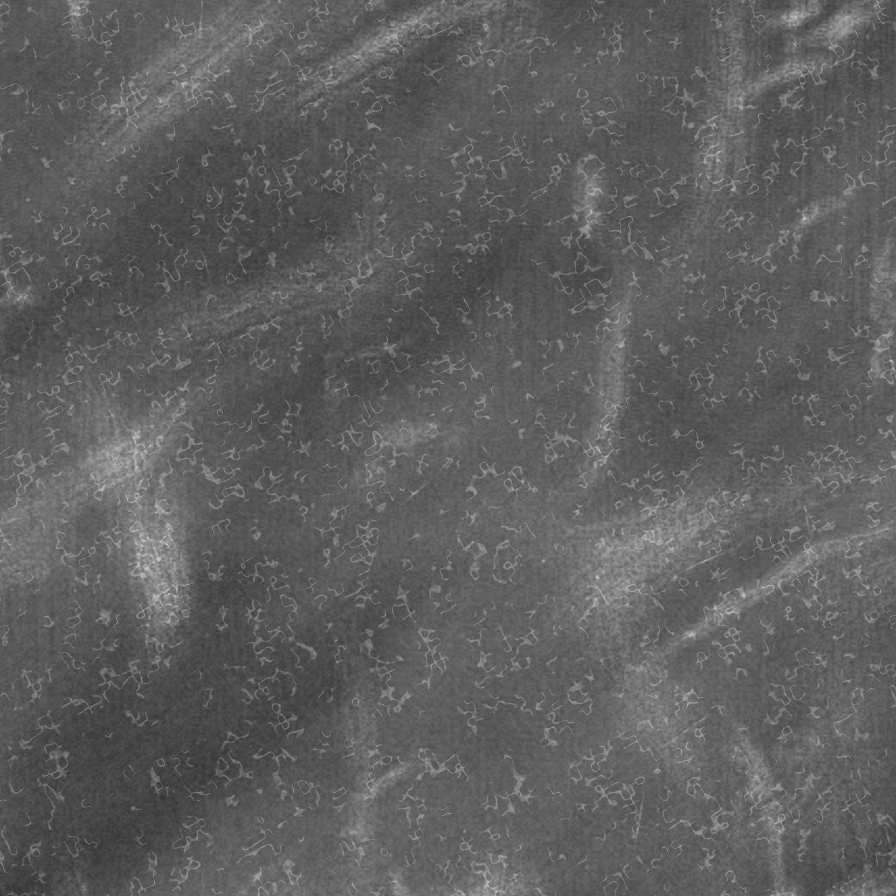
A WebGL 2 fragment shader for this texture:

```glsl
#version 300 es
precision highp float;

uniform vec2 u_resolution;
out vec4 outColor;

const float BOARD_GREY = 0.335;
const float CLOUD_AMOUNT = 0.24;
const float STREAK_AMOUNT = 0.07;
const float GRAIN_AMOUNT = 0.10;
const float SPECK_AMOUNT = 0.13;
const float SPECK_SCALE = 135.0;
const float SLANT = 0.58;
const float UPRIGHT = 1.66;
const int WIPE_COUNT = 36;
const int SMUDGE_COUNT = 16;
const int SCRATCH_COUNT = 14;

float hash(vec2 p) {
    return fract(sin(dot(p, vec2(127.1, 311.7))) * 43758.5453);
}

float noise(vec2 p) {
    vec2 cell = floor(p);
    vec2 f = fract(p);
    f = f * f * (3.0 - 2.0 * f);
    float low = mix(hash(cell), hash(cell + vec2(1, 0)), f.x);
    float high = mix(hash(cell + vec2(0, 1)), hash(cell + vec2(1, 1)), f.x);
    return mix(low, high, f.y);
}

vec2 rotate(vec2 p, float angle) {
    float c = cos(angle), s = sin(angle);
    return vec2(c * p.x + s * p.y, c * p.y - s * p.x);
}

float fbm(vec2 p) {
    float sum = 0.0, weight = 0.5;
    for (int i = 0; i < 5; i++) {
        sum += weight * noise(p);
        p = rotate(p, 0.4) * 2.03 + 17.3;
        weight *= 0.5;
    }
    return sum / 0.97;
}

// Position in the frame of a scattered stroke, wrapped at the canvas edges
vec2 strokeFrame(vec2 p, float id, float seed) {
    vec2 centre = vec2(hash(vec2(id, seed)), hash(vec2(id, seed + 1.0)));
    float spread = hash(vec2(id, seed + 2.0)) - 0.5;
    float upright = step(0.64, hash(vec2(id, seed + 3.0)));
    float bend = 2.4 * (hash(vec2(id, seed + 4.0)) - 0.5);
    float angle = mix(SLANT, UPRIGHT, upright) + 0.55 * spread;
    vec2 q = rotate(fract(p - centre + 0.5) - 0.5, angle);
    q.y -= bend * q.x * q.x;
    return q;
}

float softBox(vec2 q, vec2 size, float core) {
    vec2 edge = 1.0 - smoothstep(vec2(core), vec2(1.0), abs(q) / size);
    return edge.x * edge.y;
}

// Fine parallel lines left by the eraser
float bristles(vec2 q, float id) {
    float fine = noise(vec2(q.x * 7.0 + id * 9.1, q.y * 290.0));
    float broad = noise(vec2(q.x * 4.0 - id * 5.3, q.y * 85.0));
    return 0.6 * fine + 0.4 * broad;
}

// Curly flecks: contour lines of noise broken up by a second noise
float specks(vec2 p) {
    vec2 q = rotate(p, 0.5) * SPECK_SCALE;
    float soft = 0.5 * SPECK_SCALE / u_resolution.y;
    float contour = abs(noise(q) - 0.5);
    float line = 1.0 - smoothstep(0.03, 0.08 + soft * 0.5, contour);
    float density = 0.22 * (fbm(p * 6.0 + 31.0) - 0.5);
    float gate = noise(rotate(q, 0.9) * 0.5 + 40.0) + density;
    return line * smoothstep(0.54, 0.66, gate);
}

void main() {
    vec2 p = gl_FragCoord.xy / u_resolution.y;
    float pixel = 1.0 / u_resolution.y;
    vec2 warp = vec2(fbm(p * 9.0 + 3.0), fbm(p * 9.0 + 60.0)) - 0.5;
    float grain = 0.6 * noise(p * 430.0) + 0.4 * noise(rotate(p, 0.7) * 230.0);
    float dust = 0.55 + 0.9 * grain;

    // Slanted clouds of old chalk
    float clouds = fbm(rotate(p + 0.06 * warp, SLANT) * vec2(3.0, 7.5) + 8.0) - 0.5;
    float grey = BOARD_GREY + CLOUD_AMOUNT * clouds;

    // Faint upright streaks in patches
    float streakPatch = smoothstep(0.42, 0.68, fbm(p * vec2(4.0, 2.5) + 22.0));
    grey += STREAK_AMOUNT * streakPatch * (bristles(p.yx, 3.0) - 0.45);

    // Broad eraser wipes, some lighter and a few darker
    for (int i = 0; i < WIPE_COUNT; i++) {
        float id = float(i);
        vec2 q = strokeFrame(p + 0.035 * warp, id, 11.0);
        vec2 size = vec2(mix(0.08, 0.27, hash(vec2(id, 21.0))), mix(0.015, 0.065, hash(vec2(id, 22.0))));
        float strength = mix(-0.035, 0.12, hash(vec2(id, 23.0)));
        grey += strength * softBox(q, size, 0.15) * dust * (0.2 + 1.6 * bristles(q, id));
    }

    // Small bright smudges with torn edges
    for (int i = 0; i < SMUDGE_COUNT; i++) {
        float id = float(i);
        vec2 q = strokeFrame(p + 0.09 * warp, id, 41.0);
        vec2 size = vec2(mix(0.03, 0.09, hash(vec2(id, 51.0))), mix(0.012, 0.034, hash(vec2(id, 52.0))));
        float torn = smoothstep(0.25, 0.7, fbm(q * vec2(25.0, 60.0) + id * 7.0));
        grey += mix(0.1, 0.26, hash(vec2(id, 53.0))) * softBox(q, size, 0.0) * torn * dust;
    }

    // Thin chalk scratches
    for (int i = 0; i < SCRATCH_COUNT; i++) {
        float id = float(i);
        vec2 q = strokeFrame(p + 0.01 * warp, id, 71.0);
        vec2 size = vec2(mix(0.012, 0.06, hash(vec2(id, 81.0))), 0.0015 + pixel * 0.5);
        grey += 0.17 * softBox(q, size, 0.2) * dust * noise(q * vec2(90.0, 300.0) + id);
    }

    grey += GRAIN_AMOUNT * (grain - 0.5) + SPECK_AMOUNT * specks(p) * dust;
    outColor = vec4(vec3(clamp(grey, 0.22, 0.75)), 1.0);
}
```
